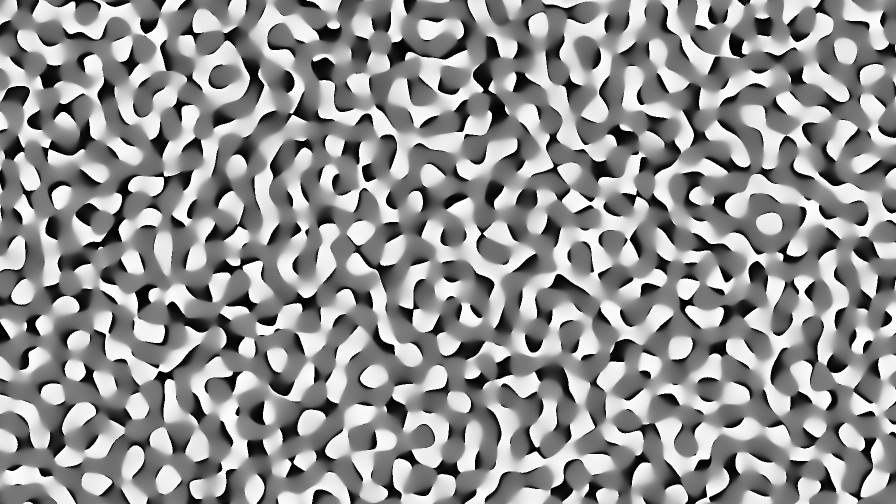
Write a WebGL 1 fragment shader that draws this pattern.

```glsl
precision highp float;

uniform vec2 u_resolution;

const float TAU = 6.2831853;
const int WAVES = 44;
const float CYCLES = 15.5;     // mean number of ripples per canvas height
const float BANDWIDTH = 0.36;  // relative spread of ripple frequency
const float FLATNESS = 0.33;   // lower values widen the two flat tones
const float MID_TONE = 0.45;   // grey level at zero phase

float hash(float n, float seed) {
  return fract(sin(n * 12.9898 + seed * 78.233) * 43758.5453);
}

// Sum of randomly phased plane waves in all directions, as a complex number
vec2 waveField(vec2 p, float cycles, float bandwidth) {
  vec2 sum = vec2(0.0);
  for (int i = 0; i < WAVES; i++) {
    float n = float(i);
    float heading = TAU * (n + hash(n, 1.0)) / float(WAVES);
    float frequency = cycles * (1.0 + bandwidth * (hash(n, 2.0) - 0.5));
    vec2 direction = vec2(cos(heading), sin(heading));
    float phase = TAU * (frequency * dot(p, direction) + hash(n, 3.0));
    sum += vec2(cos(phase), sin(phase));
  }
  return sum;
}

// Cyclic grey ramp: the squeezed phase dwells on two tones, then wraps sharply
float phaseTone(vec2 field, float flatness, float midTone) {
  float angle = atan(field.y * flatness, field.x + 1e-5);
  return fract(angle / TAU + midTone);
}

void main() {
  // Average four samples to smooth the wrap edges
  float tone = 0.0;
  for (int j = 0; j < 2; j++) {
    for (int i = 0; i < 2; i++) {
      vec2 offset = 0.5 * vec2(float(i), float(j)) - 0.25;
      vec2 p = (gl_FragCoord.xy + offset) / u_resolution.y;
      vec2 field = waveField(p, CYCLES, BANDWIDTH);
      tone += 0.25 * phaseTone(field, FLATNESS, MID_TONE);
    }
  }
  gl_FragColor = vec4(vec3(tone), 1.0);
}
```
